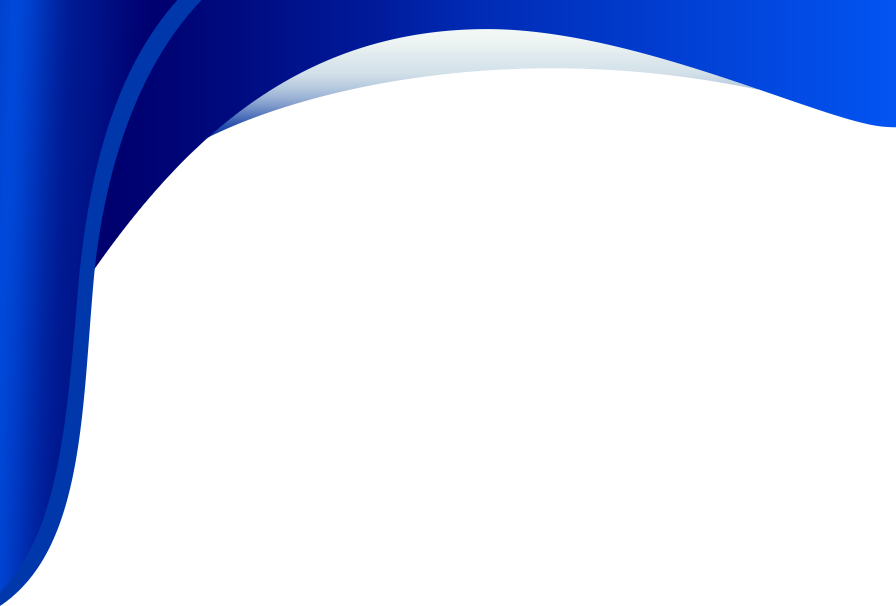
Give the GLSL for this background, as a WebGL 2 fragment shader.

```glsl
#version 300 es
precision highp float;
// A white page framed by a sweeping blue band along the top and a curved
// blue panel on the left. Every edge is a chain of cubic Bezier curves,
// solved for one axis, then filled with smooth colour gradients.

uniform vec2 u_resolution;
out vec4 fragColor;

vec2 bezier(vec2 a, vec2 b, vec2 c, vec2 d, float t) {
  float s = 1.0 - t;
  return s * s * s * a + 3.0 * s * s * t * b + 3.0 * s * t * t * c + t * t * t * d;
}

// Height of a curve at the position u, for first coordinates that increase
float curveAt(vec2 a, vec2 b, vec2 c, vec2 d, float u) {
  float low = 0.0, high = 1.0;
  for (int i = 0; i < 18; i++) {
    float mid = 0.5 * (low + high);
    if (bezier(a, b, c, d, mid).x < u) low = mid;
    else high = mid;
  }
  return bezier(a, b, c, d, 0.5 * (low + high)).y;
}

// Antialiased coverage, one where the field is positive
float fill(float field) {
  float slope = length(vec2(dFdx(field), dFdy(field)));
  return clamp(0.5 + field / max(slope, 1e-5), 0.0, 1.0);
}

// Lower edge of the top band: rise, fall and short level end
float bandEdge(float x) {
  vec2 crest = vec2(0.544, 0.952), foot = vec2(0.966, 0.796);
  if (x < crest.x)
    return curveAt(vec2(0.104, 0.553), vec2(0.215, 0.788), vec2(0.345, 0.952), crest, x);
  if (x < foot.x)
    return curveAt(crest, vec2(0.697, 0.952), vec2(0.885, 0.823), foot, x);
  return curveAt(foot, vec2(0.977, 0.792), vec2(0.988, 0.790), vec2(1.0, 0.790), x);
}

// Right edge of the panel, as x for a given y
float panelEdge(float y) {
  vec2 waist = vec2(0.553, 0.1055);
  if (y < waist.x)
    return curveAt(vec2(0.0), vec2(0.094, 0.095), vec2(0.326, 0.091), waist, y);
  return curveAt(waist, vec2(0.711, 0.117), vec2(0.884, 0.150), vec2(1.0, 0.225), y);
}

// Boundary between the panel and its trim stripe
float trimEdge(float y) {
  vec2 waist = vec2(0.547, 0.0885);
  if (y < waist.x)
    return curveAt(vec2(0.023, 0.0), vec2(0.123, 0.069), vec2(0.326, 0.0755), waist, y);
  return curveAt(waist, vec2(0.711, 0.100), vec2(0.881, 0.126), vec2(1.0, 0.198), y);
}

vec3 bandColor(float x) {
  vec3 color = mix(vec3(0.0, 0.0, 0.43), vec3(0.0, 0.13, 0.65), smoothstep(0.08, 0.56, x));
  return mix(color, vec3(0.01, 0.33, 0.95), clamp((x - 0.42) / 0.58, 0.0, 1.0));
}

vec3 panelColor(vec2 p) {
  float across = p.x + 0.03 * (1.0 - p.y);
  vec3 color = mix(vec3(0.0, 0.26, 0.81), vec3(0.0, 0.29, 0.86), smoothstep(0.0, 0.02, across));
  color = mix(color, vec3(0.0, 0.10, 0.57), smoothstep(0.01, 0.09, across));
  return mix(color, vec3(0.0, 0.0, 0.44), smoothstep(0.07, 0.18, across));
}

// Pale underside, fading to blue as it drops
vec3 undersideColor(float y) {
  vec3 color = mix(vec3(0.02, 0.20, 0.63), vec3(0.68, 0.76, 0.86), smoothstep(0.765, 0.858, y));
  color = mix(color, vec3(0.84, 0.89, 0.92), smoothstep(0.842, 0.888, y));
  return mix(color, vec3(0.95, 0.97, 0.96), smoothstep(0.880, 0.950, y));
}

void main() {
  vec2 p = gl_FragCoord.xy / u_resolution;
  float undersideEdge = curveAt(vec2(0.232, 0.773), vec2(0.352, 0.861),
                                vec2(0.586, 0.933), vec2(0.846, 0.852), p.x);
  float band = fill(p.y - bandEdge(p.x));
  float underside = fill(p.y - undersideEdge);
  float panel = fill(panelEdge(p.y) - p.x);
  float inner = fill(trimEdge(p.y) - p.x);

  // Layers from back to front; the underside is hidden past its tips
  float span = step(0.232, p.x) * step(p.x, 0.846);
  vec3 color = mix(vec3(1.0), undersideColor(p.y), underside * span);
  color = mix(color, bandColor(p.x), band);
  color = mix(color, vec3(0.0, 0.22, 0.67), panel);
  color = mix(color, panelColor(p), inner);
  fragColor = vec4(color, 1.0);
}
```
